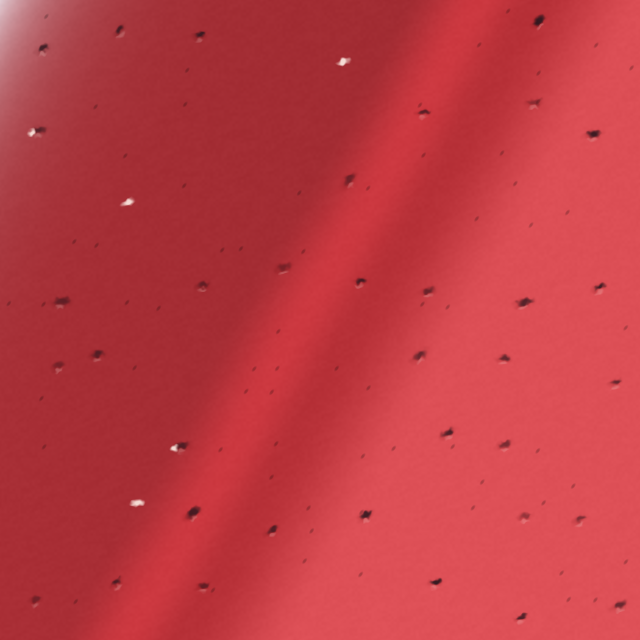
Reproduce this texture procedurally as a WebGL 1 fragment shader.

```glsl
precision highp float;
// Red cloth with a soft diagonal fold, a pale corner sheen and scattered dark specks.
uniform vec2 u_resolution;

#define FOLD_START 0.14
#define FOLD_SLOPE 0.55
#define SPECK_CELLS 8.0
#define SPECK_CHANCE 0.60
#define SPECK_SIZE vec2(0.0125, 0.0062)
#define SPECK_TILT 0.42
#define GLINT_CHANCE 0.14
#define PIMPLE_CELLS 22.0
#define GRAIN 0.022

const vec3 SHADE = vec3(0.635, 0.172, 0.198);
const vec3 RIDGE = vec3(0.800, 0.220, 0.250);
const vec3 VALLEY = vec3(0.715, 0.188, 0.215);
const vec3 LIT = vec3(0.865, 0.308, 0.335);
const vec3 SHEEN = vec3(0.880, 0.790, 0.820);
const vec3 SPECK = vec3(0.170, 0.090, 0.120);
const vec3 GLINT = vec3(0.960, 0.860, 0.830);

float hash(vec2 p) {
  vec3 q = fract(vec3(p.xyx) * 0.1031);
  q += dot(q, q.yzx + 33.33);
  return fract((q.x + q.y) * q.z);
}

float noise(vec2 p) {
  vec2 i = floor(p), f = fract(p);
  f = f * f * (3.0 - 2.0 * f);
  return mix(mix(hash(i), hash(i + vec2(1, 0)), f.x),
             mix(hash(i + vec2(0, 1)), hash(i + vec2(1, 1)), f.x), f.y);
}

mat2 rotation(float a) {
  float c = cos(a), s = sin(a);
  return mat2(c, -s, s, c);
}

// Soft-edged ellipse: 1 at the centre, 0 outside
float blob(vec2 d, vec2 size) {
  return 1.0 - smoothstep(0.25, 1.15, length(d / size));
}

// Broad shading across the fold, then the sheen in the upper left
vec3 clothColour(vec2 p) {
  float across = p.x - FOLD_START - FOLD_SLOPE * p.y;
  across += 0.012 * (noise(p * 4.0) - 0.5);
  vec3 shade = SHADE + vec3(0.03, 0.008, 0.01) * (1.0 - p.y) * (1.0 - p.x);
  vec3 c = mix(shade, RIDGE, smoothstep(-0.055, 0.06, across));
  c = mix(c, VALLEY, smoothstep(0.065, 0.145, across));
  c = mix(c, LIT, smoothstep(0.15, 0.33, across));
  c += 0.015 * (0.5 - p.y) * smoothstep(0.2, 0.5, across);
  float sheen = exp(-p.x / 0.08 - (1.0 - p.y) / 0.15);
  return mix(c, SHEEN, sheen);
}

// Woven grain: fine noise plus slightly stretched threads
float grain(vec2 p) {
  vec2 q = rotation(SPECK_TILT) * p;
  return 0.6 * noise(p * 230.0) + 0.4 * noise(q * vec2(60.0, 170.0)) - 0.5;
}

// One speck at most per cell, kept clear of the cell border
vec3 addSpecks(vec3 c, vec2 p) {
  vec2 cell = floor(p * SPECK_CELLS);
  if (hash(cell + 17.0) > SPECK_CHANCE) return c;
  vec2 jitter = vec2(hash(cell + 3.1), hash(cell + 41.7));
  vec2 d = p - (cell + mix(vec2(0.22), vec2(0.78), jitter)) / SPECK_CELLS;
  float kind = hash(cell + 71.3);
  float tilt = SPECK_TILT + 0.7 * (hash(cell + 23.9) - 0.5);
  vec2 q = rotation(-tilt) * vec2(d.x, -d.y);
  q.y = -q.y;
  q += 0.005 * (vec2(noise(p * 170.0), noise(p * 170.0 + 50.0)) - 0.5);
  vec2 size = SPECK_SIZE * mix(0.75, 1.15, hash(cell + 57.0));

  // Reddish dent around a small, uneven dark core
  float strength = mix(0.3, 1.0, hash(cell + 91.0));
  float lone = step(kind, GLINT_CHANCE * 0.4);
  float core = blob(q, size) * strength * (1.0 - lone);
  float dent = blob(q + vec2(0.002, 0.001), size * 1.5) * (1.0 - lone);
  c = mix(c, c * vec3(0.78, 0.6, 0.62), 0.5 * dent);
  c = mix(c, SPECK, 0.95 * core);

  // Pale glint, alone or beside the core, and a faint rim on the rest
  vec2 offset = vec2(0.013, 0.001) * (1.0 - lone);
  float glint = blob(q + offset, mix(vec2(0.0075, 0.0065), SPECK_SIZE, lone));
  float rim = blob(q + vec2(0.004, 0.008), vec2(0.008, 0.004));
  c = mix(c, GLINT, glint * step(kind, GLINT_CHANCE));
  return mix(c, GLINT, 0.22 * rim * (1.0 - lone));
}

// Tiny faint marks between the specks
vec3 addPimples(vec3 c, vec2 p) {
  vec2 cell = floor(p * PIMPLE_CELLS);
  vec2 jitter = vec2(hash(cell + 5.3), hash(cell + 13.7));
  vec2 d = p - (cell + 0.25 + 0.5 * jitter) / PIMPLE_CELLS;
  float mark = blob(rotation(0.9) * d, vec2(0.006, 0.003));
  return c * (1.0 - 0.22 * mark * step(hash(cell + 29.0), 0.12));
}

void main() {
  vec2 p = gl_FragCoord.xy / u_resolution;
  vec3 c = clothColour(p);
  c = addPimples(c, p);
  c = addSpecks(c, p);
  c += GRAIN * grain(p);
  gl_FragColor = vec4(clamp(c, 0.0, 1.0), 1.0);
}
```
